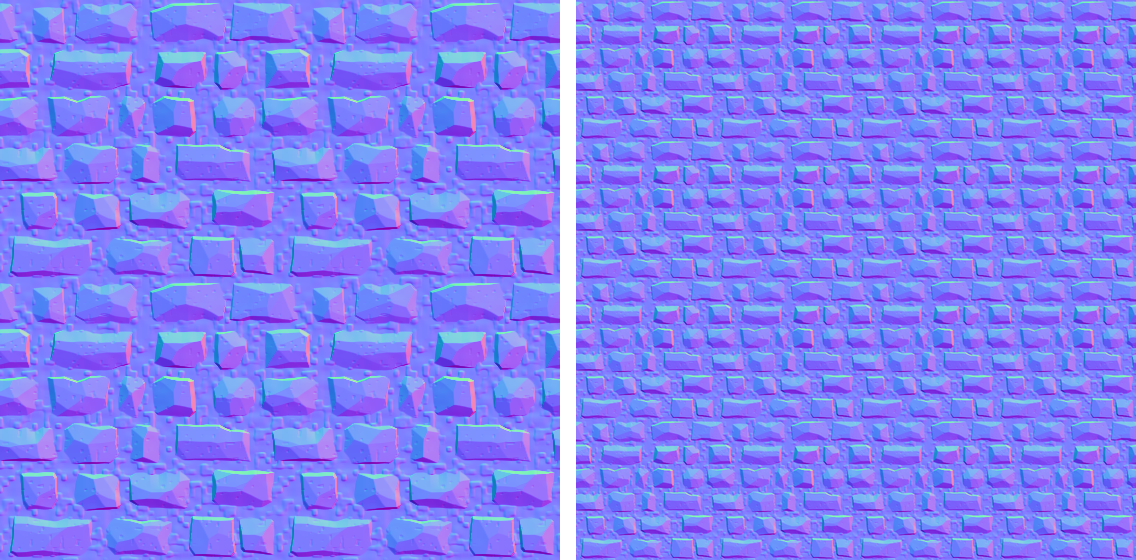
Left: one tile. Right: repeated 2 by 2.
A Shadertoy shader for this texture map:

```glsl
#define TILES 2.0          // whole repeats across and down
#define ROWS 6.0           // stone courses in one repeat
#define JITTER 0.7         // variation of stone widths
#define GAP 0.2            // widest share of a cell left to mortar
#define STEEPEST 4.2       // slope of the sharpest stone edge
#define TILT 0.4           // slope of the strongest top facet
#define NOTCH 0.5          // depth of the chips in wide stones
#define BUMPS 0.022        // mortar grain height
#define PITS 0.007         // stone pit depth
#define FOOTPRINT 0.013    // half width of the slope filter, in courses

float hash(vec2 id, float seed) {
    vec3 v = fract(vec3(id.xyx + seed * vec3(1.7, 3.1, 2.3)) * vec3(0.1031, 0.1030, 0.0973));
    v += dot(v, v.yzx + 33.33);
    return fract((v.x + v.y) * v.z);
}

// Value noise that wraps with the repeat
float noise(vec2 p, float freq, float seed) {
    p *= freq;
    vec2 i = floor(p), f = p - i;
    f = f * f * f * (f * (f * 6.0 - 15.0) + 10.0);
    float period = ROWS * freq;
    vec2 a = mod(i, period), b = mod(i + 1.0, period);
    return mix(mix(hash(a, seed), hash(vec2(b.x, a.y), seed), f.x),
               mix(hash(vec2(a.x, b.y), seed), hash(b, seed), f.x), f.y);
}

// Faceted block: the lowest of its side planes and top planes
float stoneHeight(vec2 p, vec2 size, vec2 id) {
    vec2 q = p / size;

    // Chip that folds the top or bottom edge of wide stones
    float side = hash(id, 41.0) < 0.7 ? 1.0 : -1.0;
    float chipX = (hash(id, 42.0) - 0.5) * size.x;
    float chipWidth = mix(0.12, 0.5, hash(id, 43.0));
    float chip = max(0.0, 1.0 - abs(p.x - chipX) / chipWidth);
    chip *= NOTCH * hash(id, 44.0) * smoothstep(0.5, 0.8, size.x);
    q.y += side * chip * max(side * q.y, 0.0);

    float h = 1.0;
    // Sides: an irregular octagon, each edge with its own slope
    for (int k = 0; k < 8; k++) {
        float s = float(k);
        bool corner = (k & 1) == 1;
        float turn = (hash(id, s + 1.0) - 0.5) * (corner ? 0.5 : 0.18);
        float angle = s * 0.7854 + turn;
        vec2 dir = vec2(cos(angle), sin(angle));
        float cut = hash(id, s + 10.0);
        float reach = corner ? mix(1.02, 1.38, cut) : mix(0.9, 0.99, cut);
        float inside = (reach - dot(q, dir)) / length(dir / size);
        float steep = hash(id, s + 20.0);
        h = min(h, inside * mix(0.4, STEEPEST, steep * steep));
    }
    // Top: gently tilted facets
    float crown = mix(0.13, 0.22, hash(id, 30.0));
    for (int k = 0; k < 4; k++) {
        float s = float(k);
        float angle = s * 1.5708 + 1.4 * hash(id, s + 31.0);
        float tilt = TILT * hash(id, s + 35.0);
        float along = dot(q * size.y, vec2(cos(angle), sin(angle)));
        h = min(h, crown - tilt * (along - 0.15 * hash(id, s + 50.0)));
    }
    return h;
}

// Position of the joint before a stone, in cells
float joint(float column, float count, float row) {
    return column + JITTER * (hash(vec2(mod(column, count), row), 60.0) - 0.5);
}

float wallHeight(vec2 p) {
    p = mod(p, ROWS);
    float row = floor(p.y);

    // Mortar: grains over soft swells
    float grain = smoothstep(0.5, 0.95, noise(p, 8.0, 3.0));
    float mortar = BUMPS * (grain + 0.9 * noise(p, 5.0, 7.0));

    // Stone surface: sparse pits and edge wobble
    float pits = smoothstep(0.82, 0.98, noise(p, 12.0, 11.0));
    vec2 wobble = vec2(noise(p, 4.0, 13.0), noise(p, 4.0, 17.0)) - 0.5;

    // Four or five stones per course
    float count = 4.0 + step(0.65, hash(vec2(row, 5.0), 61.0));
    float cell = ROWS / count;
    float x = p.x / cell + hash(vec2(row, 9.0), 62.0);
    float h = mortar;
    for (float k = -1.0; k <= 1.0; k++) {
        float column = floor(x) + k;
        vec2 id = vec2(mod(column, count), row);
        float left = joint(column, count, row);
        float right = joint(column + 1.0, count, row);
        float width = right - left;
        float gapA = hash(id, 63.0), gapB = hash(id, 64.0);
        left += width * (0.02 + GAP * gapA * gapA);
        right -= width * (0.02 + GAP * gapB * gapB);
        vec2 size = vec2(0.5 * (right - left) * cell, mix(0.4, 0.46, hash(id, 65.0)));
        float middle = 0.5 + (0.46 - size.y) * (2.0 * hash(id, 66.0) - 1.0);
        vec2 local = vec2((x - 0.5 * (left + right)) * cell, p.y - row - middle);
        h = max(h, stoneHeight(local + 0.025 * wobble, size, id) - PITS * pits);
    }
    return h;
}

void mainImage(out vec4 fragColor, in vec2 fragCoord) {
    vec2 p = fragCoord / iResolution.xy * TILES * ROWS;

    // Slope from four diagonal taps
    vec2 e = vec2(FOOTPRINT, -FOOTPRINT);
    float ne = wallHeight(p + e.xx), nw = wallHeight(p + e.yx);
    float se = wallHeight(p + e.xy), sw = wallHeight(p + e.yy);
    vec2 slope = vec2(ne + se - nw - sw, ne + nw - se - sw) / (4.0 * FOOTPRINT);

    // Surface normal packed into colour
    vec3 normal = normalize(vec3(-slope, 1.0));
    fragColor = vec4(0.5 + 0.5 * normal, 1.0);
}
```
